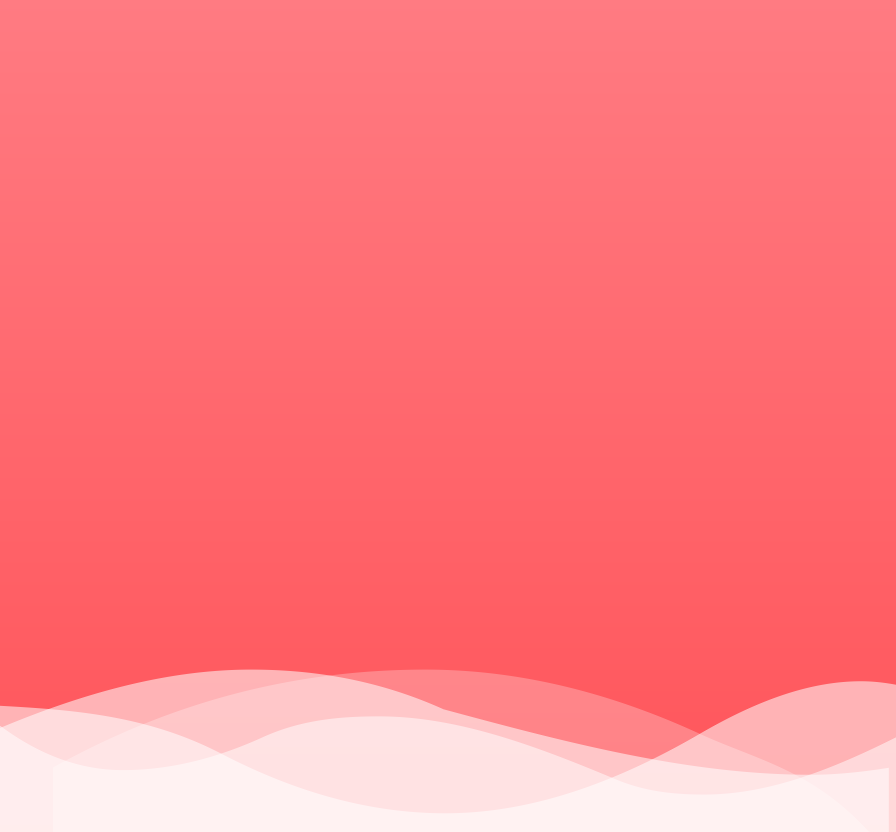
Write a Shadertoy shader that draws this background.

```glsl
// Coral gradient with four translucent white waves overlapping along the bottom.

// Cubic through two knots, each given as (x, height, slope).
float hermite(float x, vec3 a, vec3 b) {
    float w = b.x - a.x;
    float t = (x - a.x) / w;
    float s = 1.0 - t;
    return a.y * s * s * (1.0 + 2.0 * t) + b.y * t * t * (3.0 - 2.0 * t)
         + w * t * s * (a.z * s - b.z * t);
}

// Height of a smooth crest; knots must have increasing x.
float crest(float x, vec3 knots[6]) {
    float h = 0.0;
    for (int i = 0; i < 5; i++) {
        if (x >= knots[i].x) h = hermite(x, knots[i], knots[i + 1]);
    }
    return h;
}

// Antialiased fill from the bottom up to a height, between two x limits.
float fillBelow(vec2 uv, float height, vec2 limits, vec2 pixel) {
    float top = clamp(0.5 + (height - uv.y) / pixel.y, 0.0, 1.0);
    vec2 sides = clamp(0.5 + vec2(uv.x - limits.x, limits.y - uv.x) / pixel.x, 0.0, 1.0);
    return top * sides.x * sides.y;
}

void mainImage(out vec4 fragColor, in vec2 fragCoord) {
    vec2 pixel = 1.0 / iResolution.xy;
    vec2 uv = fragCoord * pixel;
    const vec3 white = vec3(1.0);
    const vec3 rest = vec3(2.0, 0.0, 0.0);  // unused knots, off the canvas
    const vec3 rest2 = vec3(3.0, 0.0, 0.0);

    // Sky gradient
    vec3 color = mix(vec3(1.0, 0.329, 0.35), vec3(1.0, 0.482, 0.51), uv.y);

    // Faint broad hill
    float hill = crest(uv.x, vec3[6](
        vec3(0.0586, 0.0772, 0.60), vec3(0.475, 0.1952, 0.0),
        vec3(0.781, 0.118, -0.496), vec3(0.970, 0.0, -1.187),
        rest, rest2));
    color = mix(color, white, 0.26 * fillBelow(uv, hill, vec2(0.0586, 0.970), pixel));

    // Left swell with a small crease, then a long slope to the right
    float swell = uv.x < 0.495
        ? crest(uv.x, vec3[6](
            vec3(0.0, 0.125, 0.45), vec3(0.280, 0.1952, 0.0),
            vec3(0.495, 0.1475, -0.485), rest, rest2, vec3(4.0, 0.0, 0.0)))
        : crest(uv.x, vec3[6](
            vec3(0.495, 0.1475, -0.291), vec3(0.905, 0.0688, 0.0),
            vec3(0.992, 0.0772, 0.17), rest, rest2, vec3(4.0, 0.0, 0.0)));
    color = mix(color, white, 0.54 * fillBelow(uv, swell, vec2(-1.0, 0.992), pixel));

    // Deep trough rising to the right
    float trough = crest(uv.x, vec3[6](
        vec3(0.0, 0.1517, -0.06), vec3(0.247, 0.0941, -0.56),
        vec3(0.497, 0.0225, 0.0), vec3(0.781, 0.118, 0.626),
        vec3(0.961, 0.1812, 0.0), vec3(1.0, 0.177, -0.2)));
    color = mix(color, white, 0.54 * fillBelow(uv, trough, vec2(-1.0, 2.0), pixel));

    // Low ripple across the full width
    float ripple = uv.x < 0.423
        ? crest(uv.x, vec3[6](
            vec3(0.0, 0.1278, -0.80), vec3(0.137, 0.0744, 0.0),
            vec3(0.293, 0.1138, 0.49), vec3(0.423, 0.139, 0.0),
            rest, rest2))
        : crest(uv.x, vec3[6](
            vec3(0.423, 0.139, 0.0), vec3(0.6875, 0.0632, -0.45),
            vec3(0.786, 0.045, 0.0), vec3(1.0, 0.1138, 0.54),
            rest, rest2));
    color = mix(color, white, 0.5 * fillBelow(uv, ripple, vec2(-1.0, 2.0), pixel));

    fragColor = vec4(color, 1.0);
}
```
